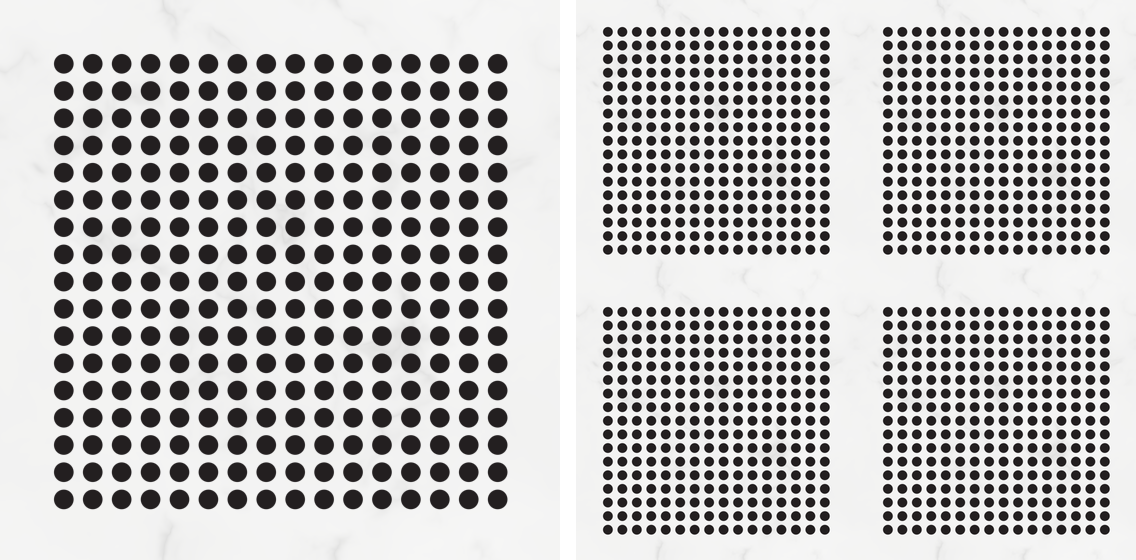
Left: one tile. Right: repeated 2 by 2.
Give the GLSL for this pattern, as a Shadertoy shader.

```glsl
#define GRID vec2(16.0, 17.0)
#define PITCH vec2(0.05165, 0.04862)
#define GRID_CENTER vec2(0.5013, 0.4971)
#define DOT_RADIUS 0.0175
#define INK vec3(0.137, 0.122, 0.126)
#define STONE vec3(0.952, 0.952, 0.950)
#define VEIN_DEPTH 0.075
#define CLOUD_DEPTH 0.035

float hash(vec2 p) {
    vec3 q = fract(p.xyx * vec3(0.1031, 0.1030, 0.0973));
    q += dot(q, q.yzx + 33.33);
    return fract((q.x + q.y) * q.z);
}

// Value noise on a lattice that wraps after a whole number of cells
float wrapNoise(vec2 p, float period, float seed) {
    vec2 cell = floor(p);
    vec2 f = fract(p);
    f = f * f * (3.0 - 2.0 * f);
    vec2 lo = mod(cell, period) + seed;
    vec2 hi = mod(cell + 1.0, period) + seed;
    return mix(mix(hash(lo), hash(vec2(hi.x, lo.y)), f.x),
               mix(hash(vec2(lo.x, hi.y)), hash(hi), f.x), f.y);
}

float wrapFbm(vec2 uv, float period, float seed) {
    float sum = 0.0;
    float amplitude = 0.5;
    for (int octave = 0; octave < 5; octave++) {
        sum += amplitude * wrapNoise(uv * period, period, seed);
        period *= 2.0;
        seed += 19.0;
        amplitude *= 0.5;
    }
    return sum / 0.96875;
}

// Pale marble: soft clouds and faint, broken veins
vec3 marble(vec2 uv) {
    vec2 warp = vec2(wrapFbm(uv, 5.0, 11.0), wrapFbm(uv, 5.0, 47.0)) - 0.5;
    vec2 p = uv + 0.16 * warp;
    float ridge = 1.0 - abs(2.0 * wrapFbm(p, 6.0, 83.0) - 1.0);
    float patches = smoothstep(0.48, 0.78, wrapFbm(p, 7.0, 131.0));
    float vein = pow(ridge, 9.0) * patches;
    float cloud = wrapFbm(p, 4.0, 173.0) - 0.5;
    return STONE - VEIN_DEPTH * vein - CLOUD_DEPTH * cloud;
}

// Signed distance to the nearest dot of the finite grid
float dotGrid(vec2 uv) {
    vec2 first = GRID_CENTER - 0.5 * (GRID - 1.0) * PITCH;
    vec2 index = clamp(round((uv - first) / PITCH), vec2(0.0), GRID - 1.0);
    return length(uv - first - index * PITCH) - DOT_RADIUS;
}

void mainImage(out vec4 fragColor, in vec2 fragCoord) {
    vec2 uv = fragCoord / iResolution.xy;
    float edge = 0.75 / min(iResolution.x, iResolution.y);
    float ink = 1.0 - smoothstep(-edge, edge, dotGrid(uv));
    fragColor = vec4(mix(marble(uv), INK, ink), 1.0);
}
```
